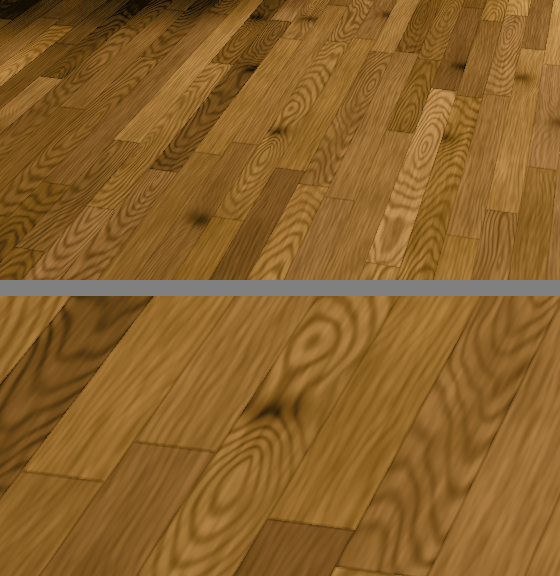
Top: the whole. Bottom: its middle third, enlarged.
Reproduce this texture procedurally as a WebGL 1 fragment shader.

```glsl
precision highp float;
uniform vec2 u_resolution;

// Perspective, in canvas heights
const vec2 VANISHING = vec2(2.216, 2.474);
const float END_TILT = 0.06;
const float PLANK_WIDTH = 0.054;
const float PLANK_LENGTH = 0.125;

// Grain and seams
const float RINGS = 8.5;
const float FIGURED_SHARE = 0.42;
const float KNOT_SHARE = 0.38;
const float SEAM_HALF = 0.0018;
const float SEAM_DARK = 0.12;

// Wood colours, dark to light
const vec3 SHADOW = vec3(0.08, 0.05, 0.01);
const vec3 UMBER = vec3(0.27, 0.18, 0.05);
const vec3 BROWN = vec3(0.44, 0.29, 0.08);
const vec3 OAK = vec3(0.55, 0.38, 0.15);
const vec3 HONEY = vec3(0.67, 0.49, 0.26);
const vec3 CREAM = vec3(0.80, 0.64, 0.42);

float hash(vec2 p) {
  vec3 q = fract(p.xyx * 0.1031);
  q += dot(q, q.yzx + 33.33);
  return fract((q.x + q.y) * q.z);
}

float noise(vec2 p) {
  vec2 i = floor(p), f = fract(p);
  f = f * f * (3.0 - 2.0 * f);
  return mix(mix(hash(i), hash(i + vec2(1.0, 0.0)), f.x),
             mix(hash(i + vec2(0.0, 1.0)), hash(i + 1.0), f.x), f.y);
}

float span(float a, float b, float t) {
  return clamp((t - a) / (b - a), 0.0, 1.0);
}

vec3 woodColour(float t) {
  vec3 c = mix(SHADOW, UMBER, span(0.0, 0.2, t));
  c = mix(c, BROWN, span(0.2, 0.4, t));
  c = mix(c, OAK, span(0.4, 0.55, t));
  c = mix(c, HONEY, span(0.55, 0.7, t));
  return mix(c, CREAM, span(0.7, 0.9, t));
}

// Position of the joint inside a cell of one strip
float joint(float strip, float cell) {
  return cell + 0.2 + 0.6 * hash(vec2(strip + 71.0, cell + 13.0));
}

// Broad light and shade over the floor
float lighting(vec2 p) {
  float light = 0.475 + 0.075 * p.x;
  float cloud = 0.12 * (noise(p * vec2(4.0, 6.0)) - 0.5);
  float corner = smoothstep(0.0, 0.3, p.y - 0.71 - 0.17 * p.x + cloud);
  light -= 0.42 * corner * (1.0 - smoothstep(1.0, 1.4, p.x));
  vec2 sheen = (p - vec2(1.1, 0.65)) * vec2(2.5, 2.0);
  return light + 0.04 * exp(-dot(sheen, sheen));
}

void main() {
  vec2 p = gl_FragCoord.xy / u_resolution.y;
  float pixel = 1.0 / u_resolution.y;

  // Floor coordinates: across the strips and along them
  float depth = VANISHING.y - p.y;
  float u = (p.x - VANISHING.x) / depth;
  float across = u / PLANK_WIDTH + 60.0;
  float strip = floor(across);
  float a = across - strip;
  float s = (1.0 / depth + END_TILT * u) / PLANK_LENGTH
          + 7.0 * hash(vec2(strip, 5.0));

  // Plank identity and ends
  float cell = floor(s);
  if (s < joint(strip, cell)) cell -= 1.0;
  float start = joint(strip, cell);
  float end = joint(strip, cell + 1.0);
  vec2 id = vec2(strip, cell);
  float shade = hash(id + 3.7);
  float kind = hash(id + 19.3);
  float place = hash(id + 41.9);
  float tint = hash(id + 67.1);
  vec2 g = vec2(a + 31.0 * kind, s + 17.0 * place);

  // Knots spread across the plank and bend the rings
  float knotted = step(hash(id + 88.2), KNOT_SHARE);
  vec2 k = vec2(a - tint, s - mix(start, end, 0.15 + 0.7 * place));
  k.y += 0.03 * (noise(g * vec2(3.0, 9.0)) - 0.5);
  float knot = knotted * exp(-6.0 * k.x * k.x - 900.0 * k.y * k.y);
  float halo = knotted * exp(-2.0 * k.x * k.x - 70.0 * k.y * k.y);

  // Growth rings as a slice through a tapered trunk
  float figured = step(kind, FIGURED_SHARE);
  float heart = mix(2.0 + 2.0 * place, 0.15 + 0.7 * place, figured);
  float taper = mix(0.8, 1.7, figured);
  float middle = mix(start, end, 1.3 * tint - 0.15);
  float radius = length(vec2(a - heart, (s - middle) * taper));
  radius += 0.35 * noise(g * vec2(1.6, 4.0)) + 0.07 * noise(g * vec2(5.0, 12.0));
  radius += 0.45 * halo;
  float wave = 0.5 + 0.5 * sin(6.2832 * RINGS * radius);
  float ring = wave * wave - 0.375;
  float ringDepth = mix(0.06, 0.15, figured) * (0.5 + noise(g * vec2(2.0, 3.0) + 9.0));

  // Streaks, pores and soft cross bands
  float streak = noise(g * vec2(12.0, 6.0)) - 0.5;
  float pore = noise(g * vec2(23.0, 24.0)) - 0.5;
  float band = noise(g * vec2(1.2, 7.0) + 4.0) - 0.5;

  float bias = 2.0 * shade - 1.0;
  float tone = lighting(p) + 0.07 * bias + 0.11 * bias * bias * bias;
  tone += 0.10 * streak + 0.09 * pore + 0.07 * band;
  tone -= ringDepth * ring + 0.26 * knot + 0.07 * halo;

  // Seams between planks
  float side = min(a, 1.0 - a) * PLANK_WIDTH * depth;
  float tip = min(s - start, end - s) * PLANK_LENGTH * depth * depth;
  float gap = min(side, tip);
  tone -= SEAM_DARK * (1.0 - smoothstep(SEAM_HALF - pixel, SEAM_HALF + pixel, gap));

  vec3 colour = woodColour(tone);
  colour.b += 0.05 * (tint - 0.5) * smoothstep(0.2, 0.5, tone);
  gl_FragColor = vec4(colour, 1.0);
}
```
